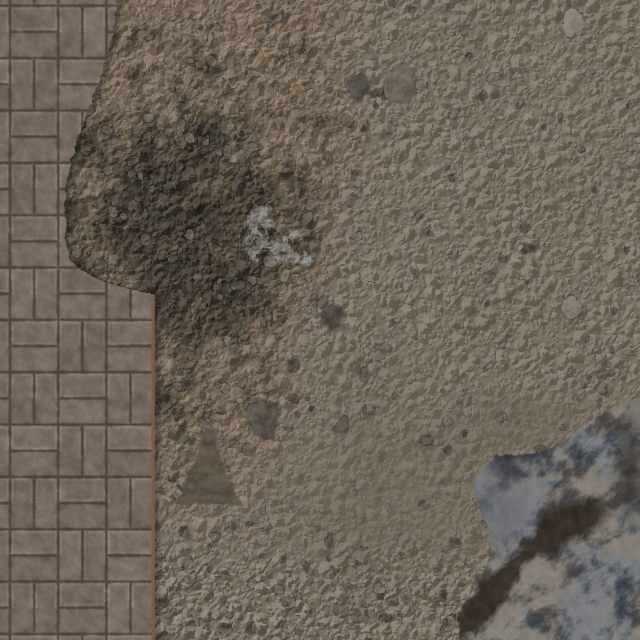
Write a WebGL 2 fragment shader that draws this texture.

```glsl
#version 300 es
precision highp float;
// Ground seen from above: block paving, a crumbling dark outcrop, gravelly dirt and a corner boulder.
uniform vec2 u_resolution;
out vec4 fragColor;

vec2 hash2(vec2 p) {
  return fract(sin(vec2(dot(p, vec2(127.1, 311.7)), dot(p, vec2(269.5, 183.3)))) * 43758.5);
}

// Layered, mutually bent sines, roughly -1 to 1
float layers(vec2 p) {
  float sum = 0.0, amp = 0.55;
  for (int i = 0; i < 6; i++) {
    p = mat2(0.8, 0.6, -0.6, 0.8) * p * 1.8 + vec2(1.7, 4.1);
    sum += amp * sin(p.x + 1.5 * sin(p.y * 0.8)) * sin(p.y + 1.3 * sin(p.x * 0.7));
    amp *= 0.65;
  }
  return sum;
}

// Distance to the nearest cell point, and two random values of that cell
vec3 cells(vec2 p) {
  vec3 best = vec3(9.0);
  for (int k = 0; k < 9; k++) {
    vec2 c = floor(p) + vec2(k % 3 - 1, k / 3 - 1);
    float d = length(c + hash2(c) - p);
    if (d < best.x) best = vec3(d, hash2(c + 37.0));
  }
  return best;
}

// Separate rounded grains of uneven height
float gritHeight(vec2 p) {
  float h = 0.0, freq = 46.0;
  for (int i = 0; i < 3; i++) {
    vec3 c = cells(p * freq + float(i) * 7.3);
    float dome = max(0.0, 1.0 - 2.6 * c.x * c.x);
    h += (0.1 + c.y * c.y) * dome * dome / freq;
    freq *= 1.8;
    p = mat2(0.8, 0.6, -0.6, 0.8) * p;
  }
  return h;
}

// Soft spot: centre in xy, radii in zw
float blob(vec2 p, vec4 s) {
  vec2 d = (p - s.xy) / s.zw;
  return exp(-dot(d, d));
}

// Pairs of blocks laid in alternating directions
vec3 paving(vec2 p, float fine) {
  vec2 q = vec2(p.x - 0.0156, 0.991 - p.y) / vec2(0.0753, 0.0818);
  vec2 cell = floor(q), f = fract(q), b = mod(cell.x + cell.y, 2.0) < 0.5 ? f : f.yx;
  float tone = hash2(cell + floor(b.y * 2.0) * 19.0).x - 0.5;
  b.y = fract(b.y * 2.0);
  vec2 d = min(b, 1.0 - b) * vec2(1.0, 0.5);
  float gap = min(d.x, d.y) + 0.012 * fine;
  vec3 col = vec3(0.455, 0.408, 0.372) + 0.04 * tone + 0.045 * fine + 0.025 * layers(p * 22.0);
  col += 0.04 * smoothstep(0.1, 0.05, gap) * (f.y < 0.5 ? 1.0 : -0.3);
  return mix(vec3(0.3, 0.265, 0.235), col, smoothstep(0.0, 0.05, gap));
}

// Slanting strata with a brown crack and dark hollows
vec3 boulder(vec2 p, float fine) {
  vec2 q = mat2(0.77, -0.64, 0.64, 0.77) * p;
  float strata = layers(q * vec2(13.0, 19.0) + 3.0), veins = layers(q * vec2(30.0, 42.0));
  vec3 col = mix(vec3(0.27, 0.265, 0.26), vec3(0.52, 0.495, 0.46), smoothstep(-0.6, 0.45, strata + 0.5 * veins));
  col += vec3(-0.04, -0.01, 0.03) * smoothstep(-0.2, 0.4, layers(p * 10.0));
  col = mix(col, vec3(0.40, 0.41, 0.43), 0.65 * blob(p, vec4(0.775, 0.2, 0.045, 0.07)));
  float crack = abs(p.y - min(0.05 + 1.1 * (p.x - 0.75), 0.15 + 0.45 * (p.x - 0.84))) + 0.025 * strata;
  col = mix(col, vec3(0.2, 0.17, 0.14), 0.9 * smoothstep(0.04, 0.015, crack) * smoothstep(0.96, 0.92, p.x));
  float hollow = blob(p, vec4(0.79, 0.275, 0.018, 0.025)) + blob(p, vec4(0.985, 0.27, 0.02, 0.07));
  return mix(col, vec3(0.17), 0.7 * min(hollow, 1.0)) + 0.03 * fine;
}

void main() {
  vec2 p = gl_FragCoord.xy / u_resolution, toLight = vec2(-0.0015, 0.0015);
  float px = 1.0 / u_resolution.y, fine = layers(p * 65.0), broad = layers(p * 9.0);
  vec2 w = p + 0.005 * vec2(layers(p * 28.0), layers(p * 28.0 + 9.0));

  // Outcrop extent, its dark core, loose scree and smooth dust
  float rim = mix(0.39, 0.56, smoothstep(0.15, 0.8, p.y)) + 0.04 * broad;
  float crag = smoothstep(rim + 0.03, rim - 0.07, p.x) * smoothstep(0.14, 0.36, p.y + 0.04 * broad);
  float core = blob(p, vec4(0.27, 0.7, 0.22, 0.19)) + 0.65 * blob(p, vec4(0.36, 0.55, 0.13, 0.09))
    + 0.4 * blob(p, vec4(0.27, 0.4, 0.12, 0.12));
  float scree = smoothstep(0.16, 0.1, p.y + 0.03 * broad);
  float dust = min(blob(p, vec4(0.62, 0.22, 0.2, 0.16)) + blob(p, vec4(0.83, 0.34, 0.1, 0.05)), 1.0);

  // Dirt and rubble lit from the upper left
  float slope = clamp((gritHeight(w) - gritHeight(w + toLight)) / 0.002, -1.2, 1.2);
  float rubble = clamp(layers(w * 36.0) - layers((w + 2.0 * toLight) * 36.0), -0.8, 0.8);
  vec3 col = vec3(0.462, 0.426, 0.378) + 0.012 * broad + 0.03 * fine - 0.025 * dust;
  col = mix(col, vec3(0.465, 0.415, 0.35) + 0.05 * fine, crag);
  float stain = smoothstep(-0.35, 0.5, 0.75 * core - 0.4 + 0.4 * layers(w * 19.0) + 0.25 * fine);
  col = mix(col, vec3(0.2, 0.185, 0.16) + 0.04 * fine, 0.85 * crag * stain);
  float flakes = blob(p, vec4(0.41, 0.635, 0.03, 0.06)) + blob(p, vec4(0.47, 0.605, 0.03, 0.035));
  col = mix(col, vec3(0.53, 0.52, 0.5), 0.8 * smoothstep(0.5, 0.85, flakes * (1.0 + layers(w * 40.0))));
  col += slope * (0.065 - 0.035 * dust + 0.02 * scree) + rubble * 0.11 * max(crag * (1.0 - 0.4 * stain), 0.6 * scree);

  // Scattered pebbles in two sizes
  for (int i = 0; i < 2; i++) {
    vec3 c = cells(w * (i == 0 ? 40.0 : 68.0) + 51.0);
    float chosen = step(0.95 - 0.25 * max(scree, 0.4 * crag), c.y);
    vec3 tint = mix(vec3(0.31, 0.275, 0.235), vec3(0.55, 0.52, 0.47), c.z);
    col *= 1.0 - 0.25 * chosen * smoothstep(0.45, 0.34, c.x);
    col = mix(col, tint + 0.05 * slope, 0.6 * chosen * smoothstep(0.36, 0.28, c.x));
  }

  // Larger stones: position, radius, brightness
  const vec4 stones[7] = vec4[7](vec4(0.521, 0.503, 0.017, 0.27), vec4(0.895, 0.52, 0.016, 0.51),
    vec4(0.625, 0.868, 0.026, 0.4), vec4(0.56, 0.863, 0.018, 0.32), vec4(0.895, 0.965, 0.018, 0.52),
    vec4(0.535, 0.337, 0.011, 0.32), vec4(0.41, 0.345, 0.026, 0.32));
  for (int i = 0; i < 7; i++) {
    vec4 s = stones[i];
    vec2 d = (w - s.xy) * vec2(1.1, 0.9);
    float edge = length(d) - s.z * (1.0 + 0.12 * sin(3.0 * atan(d.y, d.x) + float(i) * 2.0));
    col *= 1.0 - 0.2 * smoothstep(0.005, 0.0, edge);
    vec3 face = s.w * vec3(1.06, 1.0, 0.9) + 0.06 * (fine + rubble) + 0.03 * (d.y - d.x) / s.z;
    col = mix(col, face, 0.85 * smoothstep(px, -px, edge));
  }

  // Cone-shaped slab
  float flare = 0.008 + 0.045 * pow(clamp((0.33 - p.y) / 0.118, 0.0, 1.0), 1.5);
  float slab = max(abs(w.x - 0.325) - flare, abs(w.y - 0.271) - 0.059);
  vec3 slate = vec3(0.35, 0.318, 0.27) + 0.06 * layers(p * vec2(25.0, 70.0));
  col = mix(col, slate, 0.85 * smoothstep(0.003, -0.002, slab));

  // Corner boulder
  float top = 0.29 + 0.085 * smoothstep(0.82, 1.0, p.x) - max(0.0, 0.777 - p.x);
  float left = 0.717 + 0.051 * smoothstep(0.03, 0.14, p.y) - 0.03 * smoothstep(0.14, 0.26, p.y);
  float rock = max(p.y - top, left - p.x) + 0.003 * fine;
  col = mix(col, boulder(p, fine), smoothstep(px, -px, rock));

  // Paving with a tan kerb, shaded beside the outcrop
  float pave = 0.102 + 0.08 * smoothstep(0.68, 1.0, p.y) + 0.14 * pow(clamp((0.66 - p.y) / 0.12, 0.0, 1.0), 4.5);
  float lower = smoothstep(0.545, 0.535, p.y), side = p.x - pave - 0.003 * fine * (1.0 - lower);
  col *= 1.0 - 0.3 * smoothstep(0.015, 0.0, side);
  vec3 blocks = mix(paving(p, fine), vec3(0.45, 0.37, 0.28), lower * smoothstep(-0.007, -0.004, side));
  fragColor = vec4(mix(col, blocks, smoothstep(px, -px, side)), 1.0);
}
```
